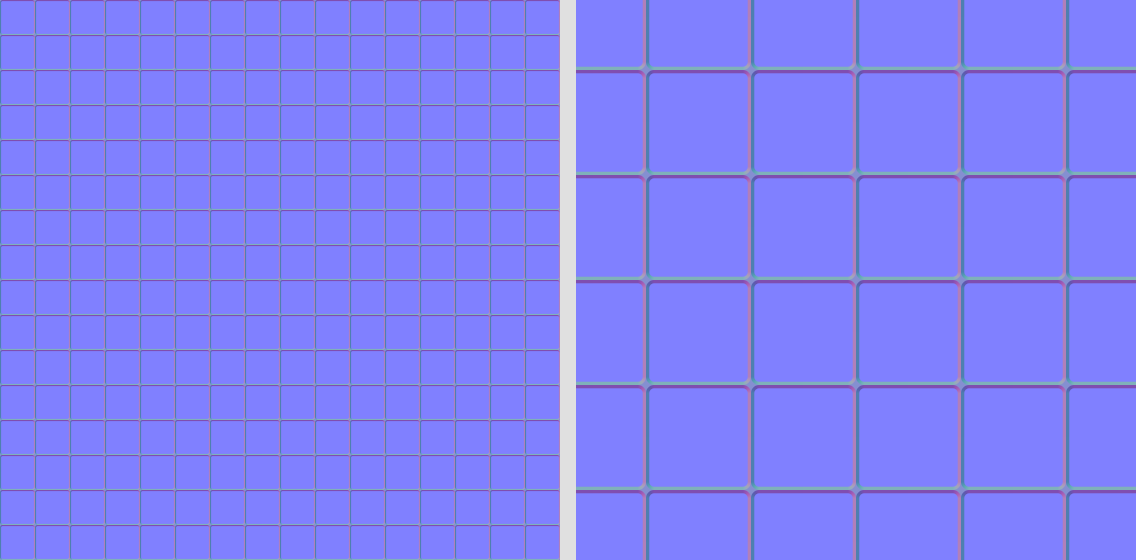
Left: the whole. Right: its middle third, enlarged.
Give the GLSL for this texture map, as a WebGL 2 fragment shader.

```glsl
#version 300 es
precision highp float;

#define TILES 16.0
#define BEVEL_WIDTH 0.03125
#define CORNER_RADIUS 0.078
#define TILT 0.195
#define BEVEL_BLUE 0.71
#define BLUE_SHIFT 0.018
#define FLAT_COLOR vec3(0.5, 0.5, 1.0)
#define PIT_COLOR vec3(0.52, 0.56, 0.82)

uniform vec2 u_resolution;
out vec4 fragColor;

// Signed distance to a rounded square; negative inside
float roundedSquare(vec2 q, float radius) {
    return length(max(q, 0.0)) + min(max(q.x, q.y), 0.0) - radius;
}

// Encoded surface direction of a bevel facing outward, green pointing down
vec3 bevelColor(vec2 facing) {
    return vec3(0.5 + TILT * facing.x,
                0.5 - TILT * facing.y,
                BEVEL_BLUE + BLUE_SHIFT * (facing.x - facing.y));
}

void main() {
    // Tile cell, centred on zero
    vec2 cell = fract(gl_FragCoord.xy / u_resolution * TILES) - 0.5;
    float pixel = TILES / min(u_resolution.x, u_resolution.y);

    // Rounded tile outline
    vec2 corner = abs(cell) - (0.5 - CORNER_RADIUS);
    float edge = roundedSquare(corner, CORNER_RADIUS);

    // Outward direction, softened where neighbouring bevels meet
    vec2 facing = normalize(max(corner, 0.0001)) * sign(cell);
    facing *= clamp((0.5 - abs(cell)) * 2.0 / pixel, 0.0, 1.0);

    // Coverage of the bevel and of the small pit at each crossing
    float bevel = clamp(0.5 + (edge + BEVEL_WIDTH) / pixel, 0.0, 1.0);
    float pit = clamp(0.5 + edge / pixel, 0.0, 1.0);
    pit *= step(0.0, min(corner.x, corner.y));

    vec3 color = mix(FLAT_COLOR, bevelColor(facing), bevel);
    color = mix(color, PIT_COLOR, pit);
    fragColor = vec4(color, 1.0);
}
```
